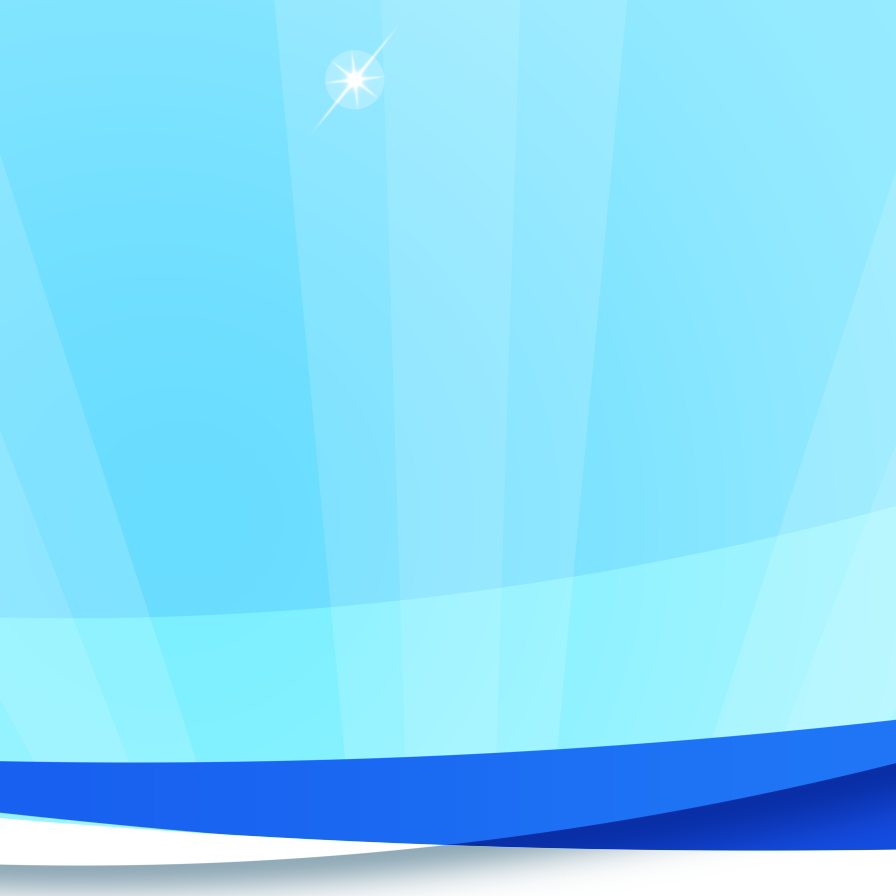
Give the GLSL for this background, as a WebGL 1 fragment shader.

```glsl
precision highp float;

uniform vec2 u_resolution;

// Sky and light rays
const vec3 SKY_DEEP = vec3(0.41, 0.865, 1.0);
const vec3 SKY_LIGHT = vec3(0.59, 0.92, 1.0);
const vec3 HAZE_DEEP = vec3(0.48, 0.94, 1.0);
const vec3 HAZE_LIGHT = vec3(0.66, 0.96, 1.0);
const vec2 SKY_CENTER = vec2(0.22, 0.42);
const float RAY_AXIS = 0.503;
const float OUTER_RAY = 0.14;
const float INNER_RAY = 0.11;

// Ribbon and ground
const vec3 RIBBON_LEFT = vec3(0.095, 0.38, 0.94);
const vec3 RIBBON_RIGHT = vec3(0.12, 0.46, 0.96);
const vec3 FOLD_DARK = vec3(0.035, 0.18, 0.65);
const vec3 FOLD_LIGHT = vec3(0.08, 0.30, 0.88);
const vec3 SHADOW = vec3(0.57, 0.67, 0.72);
const vec3 WHITE = vec3(1.0);
const float SHADOW_REACH = 0.035;

// Sparkle
const vec2 SPARK_CENTER = vec2(0.396, 0.911);
const float SPARK_ANGLE = 0.892;
const float SPARK_RADIUS = 0.033;
const float STREAK_LENGTH = 0.083;
const float STREAK_WIDTH = 0.0024;

float pixel;

// Smooth step from 0 to 1 across a shape edge
float cover(float distance) {
    return smoothstep(-pixel, pixel, distance);
}

// Height of a shallow upward curve
float bowl(float x, float center, float base, float bend) {
    return base + bend * (x - center) * (x - center);
}

// Thin streak that tapers towards both ends
float streak(vec2 q, float angle, float halfLength) {
    vec2 dir = vec2(cos(angle), sin(angle));
    float taper = max(1.0 - abs(dot(q, dir)) / halfLength, 0.0);
    float across = abs(q.x * dir.y - q.y * dir.x);
    float width = STREAK_WIDTH * (0.35 + 0.65 * taper);
    return exp(-across * across / (width * width)) * smoothstep(0.0, 0.5, taper);
}

// Central beam and two mirrored side beams, each with a brighter core
vec2 rayMasks(vec2 p) {
    float side = abs(p.x - RAY_AXIS);
    float depth = 1.0 - p.y;
    float outer = cover(0.197 - 0.0935 * depth - side)
                + cover(side - 0.5585 + 0.3235 * depth);
    float inner = cover(0.0775 - 0.0317 * depth - side)
                + cover(side - 0.690 + 0.389 * depth)
                * cover(0.924 - 0.54 * depth - side);
    return vec2(outer, inner);
}

vec3 sky(vec2 p) {
    float light = smoothstep(0.0, 1.15, length(p - SKY_CENTER) + 0.15 * p.x);
    float haze = cover(bowl(p.x, 0.08, 0.31, 0.148) - p.y);
    vec3 color = mix(mix(SKY_DEEP, SKY_LIGHT, light),
                     mix(HAZE_DEEP, HAZE_LIGHT, light), haze);
    vec2 rays = rayMasks(p);
    color = mix(color, WHITE, OUTER_RAY * rays.x);
    return mix(color, WHITE, INNER_RAY * rays.y);
}

vec3 addSparkle(vec3 color, vec2 p) {
    vec2 q = p - SPARK_CENTER;
    float r = length(q);
    float glow = 0.25 * cover(SPARK_RADIUS - r) + 0.9 * exp(-r * r / 0.00008);
    glow += 0.65 * streak(q, SPARK_ANGLE, STREAK_LENGTH);
    for (int i = 1; i < 4; i++) {
        float angle = SPARK_ANGLE + float(i) * 0.7854;
        glow += 0.5 * streak(q, angle, SPARK_RADIUS * 1.15);
    }
    return mix(color, WHITE, min(glow, 1.0));
}

void main() {
    vec2 p = gl_FragCoord.xy / u_resolution;
    pixel = 0.75 / min(u_resolution.x, u_resolution.y);

    float ribbonTop = bowl(p.x, 0.15, 0.149, 0.066);
    float sheetTop = bowl(p.x, 0.85, 0.0505, 0.0505);
    float fold = bowl(p.x, 0.09, 0.034, 0.138);
    float sliver = 0.006 * max(1.0 - p.x / 0.25, 0.0);
    float belowFold = fold - p.y;

    vec3 color = addSparkle(sky(p), p);

    // Blue ribbon with its shaded underside
    vec3 ribbon = mix(RIBBON_LEFT, RIBBON_RIGHT, smoothstep(0.0, 1.0, p.x));
    vec3 underside = mix(FOLD_DARK, FOLD_LIGHT, smoothstep(0.0, 0.09, belowFold));
    ribbon = mix(ribbon, underside, cover(belowFold));
    float ribbonMask = cover(ribbonTop - p.y) * cover(p.y - sheetTop - sliver);
    color = mix(color, ribbon, ribbonMask);

    // White sheet and the soft shadow it casts
    float reach = belowFold / SHADOW_REACH;
    vec3 ground = mix(WHITE, SHADOW, exp(-reach * reach));
    vec3 sheet = mix(WHITE, ground, cover(belowFold));
    color = mix(color, sheet, cover(sheetTop - p.y));

    gl_FragColor = vec4(color, 1.0);
}
```
